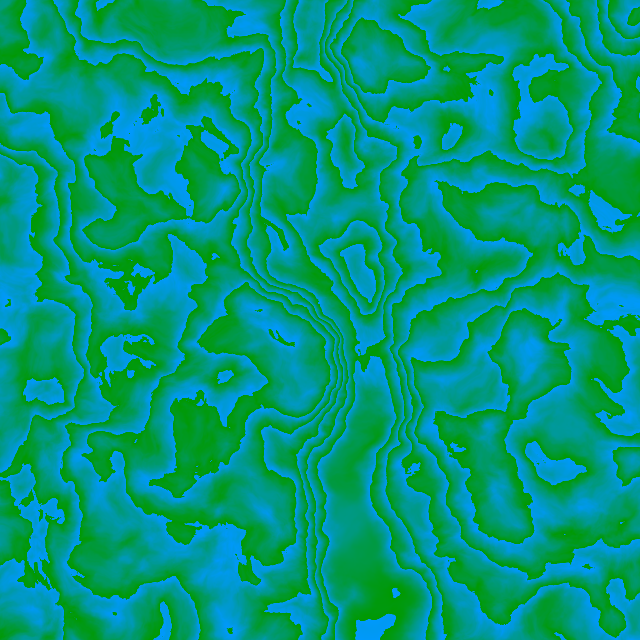
Give the GLSL for this texture, as a Shadertoy shader.

```glsl
#define BASE_FREQ 5.0
#define OCTAVES 7
#define GAIN 0.45
#define RELIEF 4.9
#define WARP 0.06
#define WALL_HEIGHT 3.0
#define WALL_WIDTH 0.085
#define EDGE_SOFTNESS 0.6
#define GREEN_LEVEL 0.6

float hash(vec2 p) {
    return fract(sin(dot(p, vec2(127.1, 311.7))) * 43758.5453);
}

float valueNoise(vec2 p) {
    vec2 cell = floor(p);
    vec2 f = fract(p);
    f = f * f * (3.0 - 2.0 * f);
    float low = mix(hash(cell), hash(cell + vec2(1.0, 0.0)), f.x);
    float high = mix(hash(cell + vec2(0.0, 1.0)), hash(cell + vec2(1.0)), f.x);
    return mix(low, high, f.y);
}

// Fractal sum centred on zero
float fractalNoise(vec2 p) {
    float sum = 0.0;
    float amplitude = 1.0;
    for (int i = 0; i < OCTAVES; i++) {
        sum += amplitude * (valueNoise(p) - 0.5);
        p = p * 2.0 + vec2(17.3, 9.1);
        amplitude *= GAIN;
    }
    return sum;
}

// 0 on the valley floor, 1 beyond its steep walls
float valleyWall(vec2 p) {
    float centre = 0.575 - 0.09 * smoothstep(0.3, 0.8, p.y) + 0.015 * sin(p.y * 19.0);
    float halfWidth = mix(0.012, 0.06, smoothstep(0.3, 0.65, p.y));
    halfWidth *= 1.0 - 0.85 * smoothstep(0.72, 0.92, p.y);
    return smoothstep(0.0, WALL_WIDTH, abs(p.x - centre) - halfWidth);
}

float elevation(vec2 p) {
    // Fractal warp makes the contours wind and fray
    vec2 shift = vec2(fractalNoise(p * 10.0 + 3.7), fractalNoise(p * 10.0 + 41.2));
    p += WARP * shift;

    float wall = valleyWall(p);
    float calm = (1.0 - wall) * (1.0 - smoothstep(0.2, 0.5, p.y));
    float relief = RELIEF * fractalNoise(p * BASE_FREQ) * (1.0 - 0.8 * calm);
    return relief + WALL_HEIGHT * wall + 0.5;
}

void mainImage(out vec4 fragColor, in vec2 fragCoord) {
    vec2 uv = fragCoord / iResolution.y;
    float height = elevation(uv);

    // Repeating blue ramp with a narrow softened drop at each contour
    float ramp = fract(height);
    float edge = clamp(EDGE_SOFTNESS * fwidth(height), 0.0001, 0.3);
    float blue = ramp * (1.0 - smoothstep(1.0 - edge, 1.0, ramp));

    fragColor = vec4(0.0, GREEN_LEVEL, blue, 1.0);
}
```
